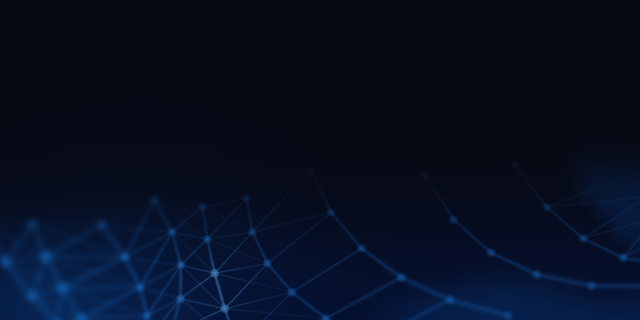
A Shadertoy shader for this background:

```glsl
// A dark navy backdrop with a glowing network along its lower half.
// Curved strands of nodes are sampled from parabolas and joined by rungs and
// diagonals; blur grows away from a focal spot, and soft haze fills the base.

const int STRANDS = 10;
const int NODES = 6;
const vec3 NIGHT = vec3(0.027, 0.039, 0.083);
const vec3 DEEP_BLUE = vec3(0.020, 0.062, 0.180);
const vec3 HAZE_BLUE = vec3(0.028, 0.165, 0.370);
const vec3 LINE_BLUE = vec3(0.075, 0.350, 0.650);
const vec3 FOCUS_PALE = vec3(0.360, 0.560, 0.760);
const vec2 FOCUS = vec2(0.685, 0.095);
const float LINE_WIDTH = 0.0040;
const float NODE_RADIUS = 0.0125;

// Each strand passes through a top, a middle and a foot.
const vec2 TOP[STRANDS] = vec2[](
    vec2(-0.07, 0.31), vec2(0.10, 0.30), vec2(0.318, 0.297), vec2(0.482, 0.375),
    vec2(0.633, 0.354), vec2(0.771, 0.38), vec2(0.969, 0.469), vec2(1.328, 0.451),
    vec2(1.607, 0.487), vec2(2.02, 0.47));
const vec2 MIDDLE[STRANDS] = vec2[](
    vec2(0.10, 0.075), vec2(0.195, 0.10), vec2(0.438, 0.102), vec2(0.565, 0.172),
    vec2(0.671, 0.146), vec2(0.836, 0.177), vec2(1.13, 0.224), vec2(1.534, 0.211),
    vec2(1.823, 0.255), vec2(2.05, 0.32));
const vec2 FOOT[STRANDS] = vec2[](
    vec2(0.25, -0.08), vec2(0.32, -0.09), vec2(0.456, -0.068), vec2(0.534, -0.042),
    vec2(0.742, -0.08), vec2(1.018, 0.005), vec2(1.406, 0.063), vec2(1.849, 0.107),
    vec2(2.083, 0.172), vec2(2.2, 0.25));

float hash(vec2 p) {
    p = fract(p * vec2(0.1031, 0.1137));
    p += dot(p, p.yx + 33.33);
    return fract((p.x + p.y) * p.x * 7.31);
}

float noise(vec2 p) {
    vec2 cell = floor(p), f = fract(p);
    f = f * f * (3.0 - 2.0 * f);
    float low = mix(hash(cell), hash(cell + vec2(1, 0)), f.x);
    float high = mix(hash(cell + vec2(0, 1)), hash(cell + vec2(1, 1)), f.x);
    return mix(low, high, f.y);
}

float fbm(vec2 p) {
    return 0.55 * noise(p) + 0.3 * noise(p * 2.1 + 7.0) + 0.15 * noise(p * 4.3 + 19.0);
}

// Parabola through the three points of a strand.
vec2 nodeAt(int strand, int index) {
    float t = float(index) * 0.25;
    return TOP[strand] * (2.0 * t - 1.0) * (t - 1.0)
         + MIDDLE[strand] * 4.0 * t * (1.0 - t)
         + FOOT[strand] * t * (2.0 * t - 1.0);
}

float lineGlow(vec2 p, vec2 a, vec2 b, float width) {
    vec2 ab = b - a;
    float d = length(p - a - ab * clamp(dot(p - a, ab) / dot(ab, ab), 0.0, 1.0));
    return exp(-d * d / (width * width));
}

float blob(vec2 p, vec2 centre, vec2 size) {
    vec2 q = (p - centre) / size;
    return exp(-dot(q, q));
}

// Blur of the lens: strong at the upper left, mild at the lower right.
float blurAt(vec2 p) {
    float left = 1.0 - smoothstep(0.15, 0.66, p.x - 0.5 * max(p.y - 0.2, 0.0));
    float right = smoothstep(0.85, 1.3, p.x) * (1.0 - smoothstep(0.08, 0.27, p.y));
    return 0.013 * left + 0.005 * right;
}

float networkGlow(vec2 p, float pixel) {
    float blur = blurAt(p);
    float width = max(LINE_WIDTH + blur, 0.7 * pixel);
    float thin = max(0.55 * LINE_WIDTH + blur, 0.6 * pixel);
    float dim = 1.0 / (1.0 + 45.0 * blur);
    float glow = 0.0;
    for (int i = 0; i < STRANDS; i++) {
        bool linked = i < 6 || i == 8;
        for (int j = 0; j < NODES; j++) {
            vec2 a = nodeAt(i, j);
            // Node disc
            float soft = max(0.003 + 1.2 * blurAt(a), pixel);
            float d = length(p - a);
            glow += 0.65 * (1.0 - smoothstep(NODE_RADIUS - soft, NODE_RADIUS + soft, d));
            // Strand and its cross links
            if (j + 1 < NODES) glow += 0.52 * lineGlow(p, a, nodeAt(i, j + 1), width);
            if (!linked) continue;
            float rung = i < 4 && j == 0 ? 0.08 : 0.30;
            if (i != 5 || j < 2) glow += rung * lineGlow(p, a, nodeAt(i + 1, j), thin);
            if (j > 0) glow += 0.42 * lineGlow(p, a, nodeAt(i + 1, j - 1), thin);
            if (i < 5 && j + 1 < NODES) glow += 0.16 * lineGlow(p, a, nodeAt(i + 1, j + 1), thin);
        }
    }
    return glow * dim;
}

void mainImage(out vec4 fragColor, in vec2 fragCoord) {
    vec2 p = fragCoord / iResolution.y;
    p.x *= 2.0 * iResolution.y / iResolution.x;

    // Vertical gradient
    vec3 color = mix(NIGHT, DEEP_BLUE, 1.0 - smoothstep(0.04, 0.52, p.y));

    // Haze at the left, along the base and in the right-hand cloud
    float cloud = fbm(p * 7.0);
    float haze = 0.62 * blob(p, vec2(0.02, 0.0), vec2(0.46, 0.20));
    haze += 0.20 * blob(p, vec2(0.42, 0.10), vec2(0.42, 0.30));
    float shore = 0.10 + 0.03 * sin(p.x * 9.0);
    haze += 0.58 * smoothstep(1.1, 1.35, p.x) * (1.0 - smoothstep(shore - 0.09, shore + 0.06, p.y));
    float edge = p.x - 1.82 - 0.55 * (0.46 - p.y) + 0.25 * (cloud - 0.5);
    haze += 0.46 * smoothstep(-0.05, 0.13, edge) * smoothstep(0.14, 0.28, p.y)
          * (1.0 - smoothstep(0.32, 0.58, p.y));
    color = mix(color, HAZE_BLUE, clamp(haze * (0.75 + 0.5 * cloud), 0.0, 1.0));

    // Network, fading upwards and paling near the focal spot
    if (p.y < 0.60) {
        float ceiling = 0.54 + 0.04 * smoothstep(1.2, 1.7, p.x);
        float fade = 1.0 - smoothstep(0.10, ceiling, p.y);
        float focus = blob(p, FOCUS, vec2(0.11, 0.12));
        float glow = networkGlow(p, 1.0 / iResolution.y) * fade * (0.85 + 0.8 * focus);
        color = mix(color, mix(LINE_BLUE, FOCUS_PALE, 0.75 * focus), 1.0 - exp(-glow));
    }
    fragColor = vec4(color, 1.0);
}
```
